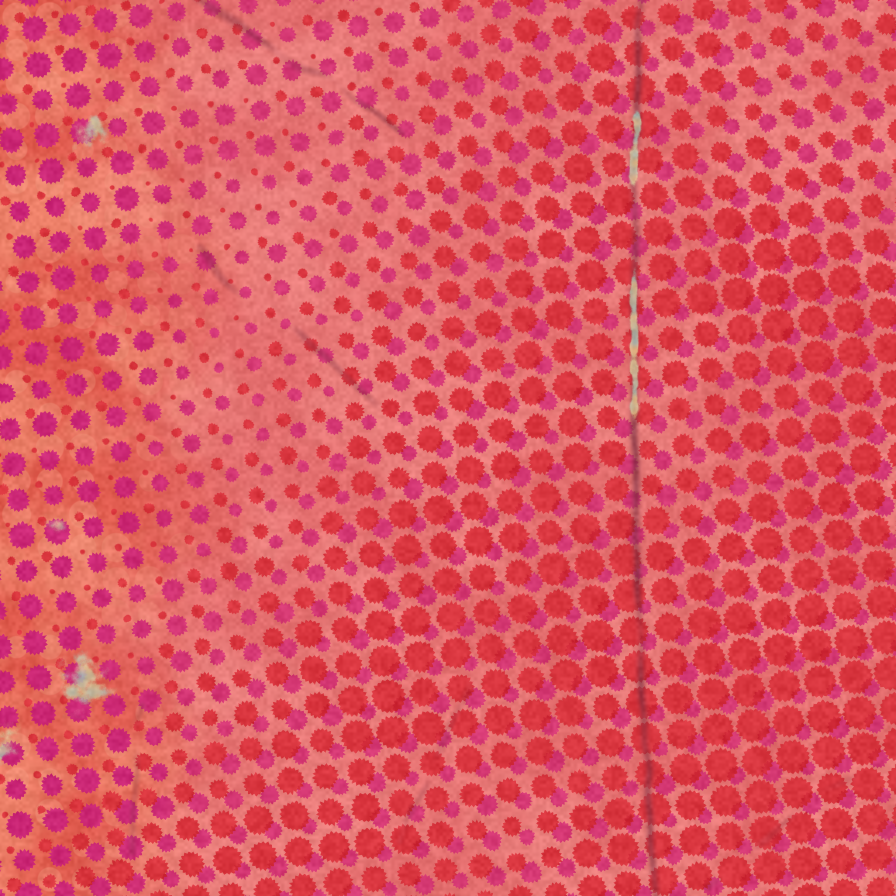
Reproduce this pattern procedurally as a Shadertoy shader.

```glsl
// Two overprinted halftone screens, magenta under red, on worn salmon paper.
// Each screen is a tilted grid of 25 cells per side whose ragged ink dots swell
// with a smooth tone field; noise adds stains, grain, creases and chipped ink.

float hash(vec2 p) {
    vec3 q = fract(vec3(p.xyx) * 0.1031);
    q += dot(q, q.yzx + 33.33);
    return fract((q.x + q.y) * q.z);
}

float noise(vec2 p) {
    vec2 i = floor(p), f = fract(p);
    f = f * f * (3.0 - 2.0 * f);
    return mix(mix(hash(i), hash(i + vec2(1, 0)), f.x),
               mix(hash(i + vec2(0, 1)), hash(i + vec2(1, 1)), f.x), f.y);
}

float fbm(vec2 p) {
    float sum = 0.0, amp = 0.5;
    for (int i = 0; i < 5; i++) {
        sum += amp * noise(p);
        p = mat2(1.6, 1.2, -1.2, 1.6) * p + 7.3;
        amp *= 0.5;
    }
    return sum;
}

float bump(vec2 p, vec2 center, float size) {
    vec2 d = (p - center) / size;
    return exp(-dot(d, d));
}

// Dot radii, in cells
float redTone(vec2 p) {
    float r = 0.1 + 0.29 * smoothstep(0.13, 0.6, p.x + 0.35 * (0.5 - p.y));
    r += 0.10 * bump(p, vec2(0.86, 0.71), 0.09) + 0.07 * bump(p, vec2(0.96, 0.2), 0.25);
    r += 0.05 * bump(p, vec2(0.42, 0.23), 0.14) + 0.15 * bump(p, vec2(0.15, 0.0), 0.13);
    r -= 0.18 * bump(p, vec2(0.91, 0.91), 0.14) + 0.10 * bump(p, vec2(0.75, 0.5), 0.1);
    return r - 0.12 * bump(p, vec2(0.57, 0.07), 0.1);
}

float magentaTone(vec2 p) {
    return 0.25 + 0.06 * (1.0 - smoothstep(0.05, 0.28, p.x)) - 0.09 * bump(p, vec2(0.29, 0.58), 0.14);
}

// Ink coverage of one screen
float screenDots(vec2 uv, vec2 origin, bool isRed) {
    float c = cos(0.118), s = sin(0.118);
    mat2 toGrid = mat2(c, -s, s, c);
    vec2 p = toGrid * (uv - origin) * 25.0;
    vec2 id = floor(p + 0.5), q = p - id;
    vec2 center = origin + transpose(toGrid) * id / 25.0;
    float seed = hash(id + (isRed ? 71.0 : 143.0));
    float r = isRed ? redTone(center) : magentaTone(center);
    r = clamp(r + (seed - 0.5) * 0.1, 0.06, 0.455);
    q -= (vec2(hash(id + 19.7), hash(id + 53.1)) - 0.5) * 0.05 * (1.0 - 2.0 * r);
    // Saw-toothed rim
    float turn = atan(q.y, q.x) / 6.28318;
    float teeth = abs(fract(turn * floor(9.0 + 28.0 * r) + seed) - 0.5) - 0.25;
    float rim = r + teeth * 0.12 * smoothstep(0.05, 0.3, r) + (noise(uv * 230.0) - 0.5) * 0.05;
    float aa = 25.0 / iResolution.y;
    return 1.0 - smoothstep(-aa, aa, length(q) - rim);
}

// Soft wobbling fold between two points
float fold(vec2 p, vec2 a, vec2 b) {
    p += (vec2(noise(p * 22.0), noise(p * 22.0 + 40.0)) - 0.5) * 0.012;
    vec2 d = b - a;
    float t = clamp(dot(p - a, d) / dot(d, d), 0.0, 1.0);
    return (1.0 - smoothstep(0.0, 0.007, length(p - a - d * t))) * smoothstep(0.2, 0.7, noise(p * 28.0));
}

void mainImage(out vec4 fragColor, in vec2 fragCoord) {
    vec2 uv = fragCoord / iResolution.y;
    float leftSide = 1.0 - smoothstep(0.05, 0.29, uv.x + (fbm(uv * 7.0) - 0.5) * 0.16);
    float cloud = fbm(uv * 13.0 + 5.0);
    float aa = 1.0 / iResolution.y;

    // Paper with orange staining
    vec3 col = mix(vec3(0.89, 0.43, 0.43), vec3(0.92, 0.50, 0.49), smoothstep(0.3, 0.7, cloud));
    vec3 stain = mix(vec3(0.87, 0.32, 0.25), vec3(0.93, 0.50, 0.38), smoothstep(0.3, 0.65, cloud));
    col = mix(col, stain, leftSide * 0.75);

    // Faint pale spots
    vec2 spotCell = floor(uv * 27.0), spot = fract(uv * 27.0) - 0.5;
    float spotSeed = hash(spotCell + 211.0);
    float spotMask = 1.0 - smoothstep(-aa * 27.0, aa * 27.0, length(spot) - 0.2 - 0.25 * spotSeed);
    col = mix(col, vec3(0.95, 0.60, 0.50), spotMask * step(0.45, spotSeed) * leftSide * 0.4);

    // Ink
    float magenta = screenDots(uv, vec2(0.506, 0.419), false);
    float red = screenDots(uv, vec2(0.4896, 0.4306), true);
    vec3 magentaInk = mix(vec3(0.83, 0.20, 0.45), vec3(0.79, 0.13, 0.47), leftSide);
    col = mix(col, magentaInk, magenta * (0.88 + 0.1 * cloud));
    col = mix(col, vec3(0.85, 0.19, 0.23) - 0.04 * magenta, red * (0.86 + 0.12 * cloud));

    // Creases
    float bend = uv.x - 0.707 - 0.06 * pow(uv.y - 0.65, 2.0) + (noise(uv * vec2(5.0, 35.0)) - 0.5) * 0.005;
    float crease = exp(-pow(bend / 0.0045, 2.0)) * (0.3 + 0.6 * noise(vec2(3.0, uv.y * 17.0)));
    float folds = fold(uv, vec2(0.22, 1.0), vec2(0.45, 0.855));
    folds += fold(uv, vec2(0.22, 0.72), vec2(0.42, 0.55)) * 0.8;
    folds += fold(uv, vec2(0.53, 0.26), vec2(0.45, 0.06)) * 0.5;
    folds += fold(uv, vec2(0.79, 0.01), vec2(0.95, 0.14)) * 0.5;
    folds += fold(uv, vec2(0.155, 0.21), vec2(0.15, 0.05)) * 0.6;
    col = mix(col, vec3(0.48, 0.18, 0.25), min(crease * 0.75 + folds * 0.4, 0.8));

    // Chipped ink along the crease and in the left patches
    float chipZone = exp(-pow(bend / 0.005, 2.0)) * smoothstep(0.5, 0.56, uv.y)
                   * (1.0 - smoothstep(0.9, 0.95, uv.y)) * smoothstep(0.35, 0.6, noise(vec2(9.0, uv.y * 12.0)));
    chipZone += bump(uv, vec2(0.097, 0.85), 0.022) + bump(uv, vec2(0.095, 0.24), 0.03);
    chipZone += 0.8 * bump(uv, vec2(0.0, 0.17), 0.025) + 0.5 * bump(uv, vec2(0.06, 0.42), 0.025);
    float chips = smoothstep(0.55, 0.85, chipZone * 0.55 + fbm(uv * 75.0) * 0.75);
    vec3 chipColor = mix(vec3(0.93, 0.80, 0.55), vec3(0.62, 0.78, 0.74), noise(uv * 110.0 + 8.0));
    col = mix(col, chipColor, chips * 0.8 * min(chipZone * 2.0, 1.0));

    // Fibre grain
    col += (noise(uv * 260.0) - 0.5) * 0.07 + (noise(uv * vec2(90.0, 130.0) + 30.0) - 0.5) * 0.04;
    fragColor = vec4(clamp(col, 0.0, 1.0), 1.0);
}
```
